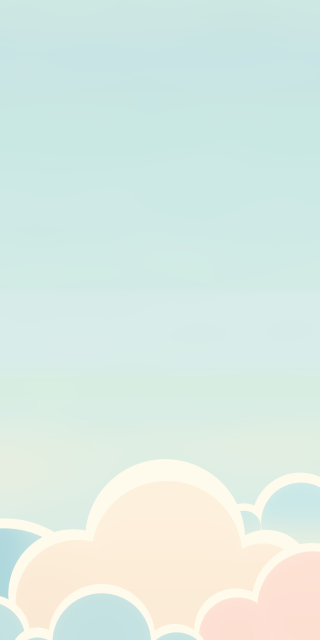
A WebGL 2 fragment shader for this background:

```glsl
#version 300 es
precision highp float;
// Pastel sky with layered paper-like clouds along the lower edge.
// The sky blends a list of colour stops; each cloud is a union of discs,
// drawn as a pale rim with a shifted, slightly smaller fill on top.

uniform vec2 u_resolution;
out vec4 outColor;

#define RIM_COLOR vec3(1.0, 0.984, 0.925)
#define CREAM vec3(0.992, 0.941, 0.863)
#define PEACH vec3(0.982, 0.914, 0.832)
#define PINK vec3(0.992, 0.876, 0.825)
#define BLUE vec3(0.765, 0.884, 0.882)
#define DEEP_BLUE vec3(0.685, 0.846, 0.866)
#define GLOW vec3(0.91, 0.935, 0.88)
#define WASH_STRENGTH 0.008
#define EDGE_SOFTNESS 0.16

// Sky colour in rgb, height in w; canvas is 100 wide and 200 high.
const vec4 SKY[11] = vec4[11](
  vec4(0.86, 0.93, 0.90, 40.0), vec4(0.873, 0.932, 0.89, 60.0),
  vec4(0.85, 0.93, 0.895, 72.0), vec4(0.844, 0.931, 0.882, 80.0),
  vec4(0.847, 0.925, 0.912, 87.0), vec4(0.845, 0.925, 0.914, 107.0),
  vec4(0.822, 0.92, 0.898, 110.5), vec4(0.805, 0.914, 0.902, 140.0),
  vec4(0.791, 0.909, 0.890, 157.0), vec4(0.786, 0.895, 0.893, 182.0),
  vec4(0.803, 0.905, 0.888, 200.0));

vec2 hashGradient(vec2 cell) {
  vec2 h = vec2(dot(cell, vec2(127.1, 311.7)), dot(cell, vec2(269.5, 183.3)));
  return 2.0 * fract(sin(h) * 43758.5) - 1.0;
}

float gradientNoise(vec2 p) {
  vec2 i = floor(p), f = fract(p);
  vec2 u = f * f * f * (f * (f * 6.0 - 15.0) + 10.0);
  vec2 e = vec2(1.0, 0.0);
  float low = mix(dot(hashGradient(i), f), dot(hashGradient(i + e), f - e), u.x);
  float high = mix(dot(hashGradient(i + e.yx), f - e.yx),
                   dot(hashGradient(i + 1.0), f - 1.0), u.x);
  return mix(low, high, u.y);
}

float glow(vec2 p, vec2 center, vec2 size) {
  vec2 q = (p - center) / size;
  return exp(-dot(q, q));
}

vec3 skyColor(vec2 p) {
  vec3 color = SKY[0].rgb;
  for (int i = 1; i < 11; i++) {
    color = mix(color, SKY[i].rgb, smoothstep(SKY[i - 1].w, SKY[i].w, p.y));
  }
  color = mix(color, GLOW, 0.8 * glow(p, vec2(2.0, 52.0), vec2(25.0, 13.0)));
  color = mix(color, GLOW, 0.45 * glow(p, vec2(88.0, 60.0), vec2(24.0, 8.0)));
  float wash = gradientNoise(p * vec2(0.035, 0.07));
  return color + WASH_STRENGTH * wash * vec3(1.0, 0.4, 0.5);
}

// Signed distances of one cloud lobe: x is the rim, y the fill.
// disc = center and radius; inset = fill shift and radius loss.
vec2 lobe(vec2 p, vec3 disc, vec3 inset) {
  return vec2(length(p - disc.xy) - disc.z,
              length(p - disc.xy - inset.xy) - disc.z + inset.z);
}

void paintCloud(inout vec3 color, vec2 d, vec3 fill) {
  float soft = max(EDGE_SOFTNESS, 70.0 / u_resolution.x);
  vec2 cover = 1.0 - smoothstep(-soft, soft, d);
  color = mix(color, RIM_COLOR, cover.x);
  vec3 lit = mix(fill, RIM_COLOR, 0.12 * exp(min(d.y, 0.0) * 0.5));
  color = mix(color, lit, cover.y);
}

void main() {
  vec2 p = gl_FragCoord.xy / u_resolution * vec2(100.0, 200.0);
  vec3 color = skyColor(p);

  // Distant blue clouds, right then left
  vec2 d = lobe(p, vec3(93.8, 37.2, 15.1), vec3(0.3, -0.5, 2.6));
  d = min(d, lobe(p, vec3(76.3, 35.4, 7.3), vec3(0.0, -0.3, 2.0)));
  paintCloud(color, d, mix(GLOW, BLUE + 0.025, smoothstep(27.0, 44.0, p.y)));
  d = lobe(p, vec3(1.3, 7.3, 30.7), vec3(0.0, 0.0, 3.1));
  paintCloud(color, d, mix(DEEP_BLUE, BLUE, smoothstep(0.0, 13.0, p.x)));

  // Large cream cloud, with a plain disc joining its three lobes
  d = lobe(p, vec3(51.6, 31.5, 25.0), vec3(0.5, -5.5, 1.3));
  d = min(d, lobe(p, vec3(22.9, 14.3, 20.3), vec3(1.3, -2.3, 1.0)));
  d = min(d, lobe(p, vec3(83.3, 20.3, 14.1), vec3(-1.3, -3.1, 1.1)));
  d = min(d, lobe(p, vec3(52.0, 7.3, 31.2), vec3(0.0)));
  float warm = smoothstep(45.0, 8.0, p.y) * (0.65 + 0.35 * smoothstep(35.0, 10.0, p.x));
  paintCloud(color, d, mix(CREAM, PEACH, warm));

  // Pink cloud at the right
  d = lobe(p, vec3(97.4, 11.5, 18.8), vec3(0.5, -1.3, 1.3));
  d = min(d, lobe(p, vec3(73.7, 3.1, 13.0), vec3(0.5, -1.8, 1.0)));
  paintCloud(color, d, mix(PINK, CREAM, 0.15 * smoothstep(5.0, 26.0, p.y)));

  // Near blue clouds, corner then centre
  d = lobe(p, vec3(-3.1, 1.6, 12.5), vec3(-1.0, -1.6, 0.5));
  paintCloud(color, d, BLUE);
  d = lobe(p, vec3(31.8, 0.8, 16.7), vec3(0.0, -1.6, 1.3));
  d = min(d, lobe(p, vec3(54.7, -5.7, 10.7), vec3(0.5, -1.8, 0.8)));
  d = min(d, lobe(p, vec3(11.7, -4.4, 8.3), vec3(0.0, -1.8, 1.3)));
  paintCloud(color, d, BLUE);

  outColor = vec4(color, 1.0);
}
```
